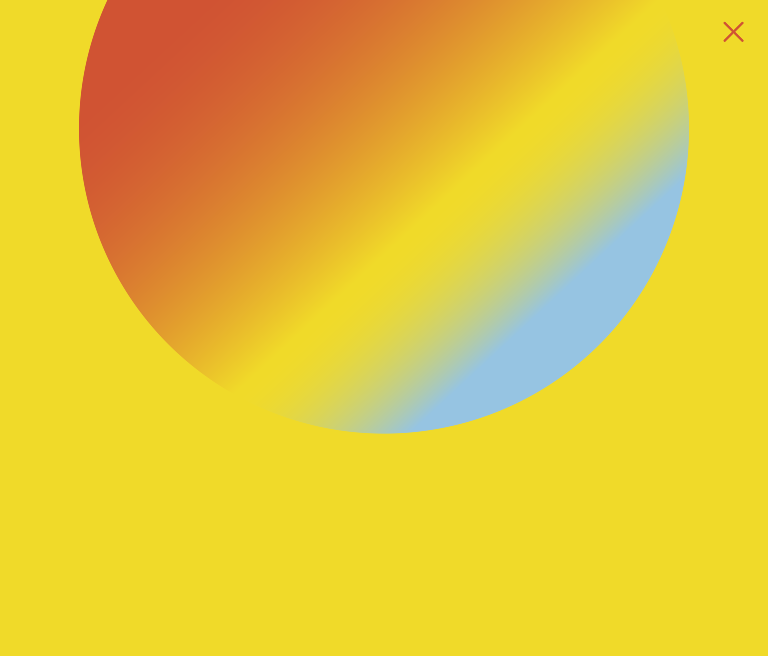
Give the GLSL for this background, as a Shadertoy shader.

```glsl
const vec3 YELLOW = vec3(0.943, 0.855, 0.160);
const vec3 RED = vec3(0.816, 0.325, 0.200);
const vec3 BLUE = vec3(0.588, 0.769, 0.885);

// Antialiased coverage of a signed distance
float coverage(float dist, float pixel) {
    return 1.0 - smoothstep(-0.5 * pixel, 0.5 * pixel, dist);
}

float circleDistance(vec2 p, float radius) {
    return length(p) - radius;
}

// Two diagonal strokes, folded into one quadrant
float crossDistance(vec2 p, float reach, float halfWidth) {
    p = abs(p);
    float along = clamp(0.5 * (p.x + p.y), 0.0, reach);
    return length(p - along) - halfWidth;
}

// Eased position of x between two stops
float easedStop(float start, float end, float x, float power) {
    return pow(clamp((x - start) / (end - start), 0.0, 1.0), power);
}

// Red to yellow to blue along the slanted axis
vec3 diagonalGradient(vec2 p, vec2 axis) {
    float t = dot(p, normalize(axis));
    vec3 warm = mix(RED, YELLOW, easedStop(-0.334, 0.1415, t, 1.7));
    return mix(warm, BLUE, easedStop(0.1415, 0.367, t, 2.0));
}

void mainImage(out vec4 fragColor, in vec2 fragCoord) {
    float pixel = 1.0 / iResolution.y;
    float aspect = iResolution.x * pixel;
    vec2 uv = fragCoord * pixel;
    vec3 color = YELLOW;

    // Large disc, cut off by the top edge
    vec2 disc = uv - vec2(0.5 * aspect, 0.804);
    vec3 discColor = diagonalGradient(disc, vec2(0.680, -0.733));
    color = mix(color, discColor, coverage(circleDistance(disc, 0.465), pixel));

    // Small cross in the upper right corner
    vec2 corner = uv - vec2(aspect - 0.0525, 0.9515);
    color = mix(color, RED, coverage(crossDistance(corner, 0.0135, 0.0018), pixel));

    fragColor = vec4(color, 1.0);
}
```
